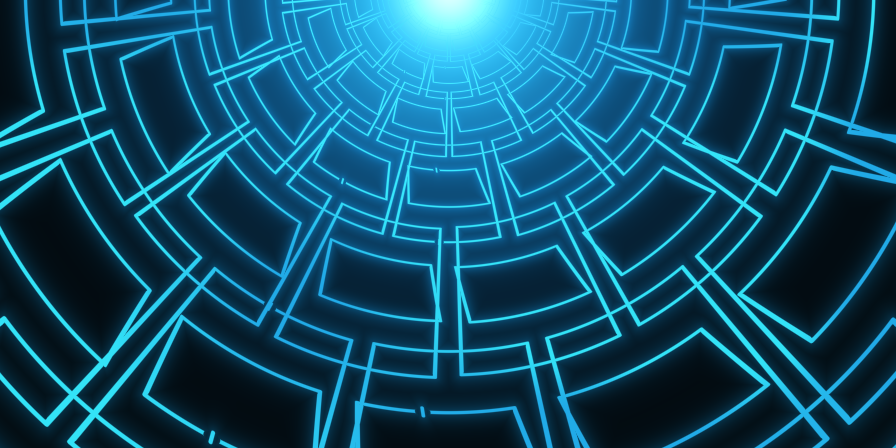
Reproduce this background procedurally as a Shadertoy shader.

```glsl
// Glowing circuit tunnel: neon brick panels on a log-polar grid below a bright core.

const vec2  CENTER      = vec2(0.003, 1.026);  // x from mid canvas, y from bottom, in heights
const float COLUMNS     = 13.0;                // panels around a full turn
const float RING_STEP   = 0.419;               // log radius between rings
const float RING_RADIUS = 0.681;               // middle radius of ring zero
const vec2  FRAME_HALF  = vec2(0.212, 0.241);  // half sizes in (angle, log radius)
const vec2  TILE_HALF   = vec2(0.186, 0.091);
const float TILE_TWIST  = 0.22;                // angle gained per log radius
const float LINE_HALF   = 0.0057;
const float ARC_THINNER = 0.0018;              // arcs are finer than spokes
const float GLOW_WIDTH  = 0.020;
const vec2  TICK_HALF   = vec2(0.0005, 0.009);
const float GAP_HALF    = 0.024;

const vec3 NIGHT     = vec3(0.010, 0.030, 0.042);
const vec3 BLUE      = vec3(0.070, 0.500, 0.820);
const vec3 CYAN      = vec3(0.150, 0.400, 0.260);
const vec3 CORE      = vec3(0.650, 0.280, 0.100);
const vec3 LINE_CYAN = vec3(0.200, 0.890, 0.970);
const vec3 LINE_BLUE = vec3(0.110, 0.610, 0.890);
const vec3 HALO      = vec3(0.015, 0.200, 0.290);

float hash(vec2 p) {
    return fract(sin(dot(p, vec2(127.1, 311.7))) * 43758.5453);
}

float noise(vec2 p) {
    vec2 i = floor(p), f = fract(p);
    f = f * f * (3.0 - 2.0 * f);
    float low  = mix(hash(i), hash(i + vec2(1, 0)), f.x);
    float high = mix(hash(i + vec2(0, 1)), hash(i + vec2(1, 1)), f.x);
    return mix(low, high, f.y);
}

float boxDistance(vec2 p, vec2 halfSize) {
    vec2 q = abs(p) - halfSize;
    return length(max(q, 0.0)) + min(max(q.x, q.y), 0.0);
}

// Outline of a box, broken at one point by a gap holding a short tick.
float outline(vec2 p, vec2 halfSize, vec2 gapAt, bool broken) {
    vec2 q = abs(p) - halfSize;
    float arc = smoothstep(-0.004, 0.004, q.y - q.x);
    float d = abs(boxDistance(p, halfSize)) + ARC_THINNER * arc;
    if (!broken) return d;
    d = max(d, GAP_HALF - length(p - gapAt));
    return min(d, max(boxDistance(p - gapAt, TICK_HALF), 0.0) + ARC_THINNER);
}

// Returns (distance to the nearest line, distance to the nearest tile).
vec2 panels(vec2 polar) {
    float columnStep = 6.2831853 / COLUMNS;
    float ringNear = round(polar.y / RING_STEP);
    vec2 nearest = vec2(1.0);
    for (float j = -1.0; j <= 1.0; j++) {
        float ring = ringNear + j;
        float shift = mod(ring, 2.0) < 0.5 ? 0.5 : 0.0;   // brick offset
        float columnNear = round(polar.x / columnStep - shift);
        for (float i = -1.0; i <= 1.0; i++) {
            vec2 cell = vec2(columnNear + i, ring);
            vec2 p = polar - vec2((cell.x + shift) * columnStep, ring * RING_STEP);
            float a = hash(cell + 3.7), b = hash(cell + 19.3);
            vec2 framePos = p - vec2(0.030 * (a - 0.5), 0.012 * (b - 0.5));
            vec2 tilePos  = p - vec2(0.040 * (b - 0.5) + TILE_TWIST * p.y, 0.016 * (a - 0.5));
            // Ticks sit on two columns of every other ring
            bool broken = shift == 0.0 && abs(cell.x + 0.5) < 1.0;
            float side = cell.x < -0.5 ? -1.0 : 1.0;
            vec2 frameGap = vec2(-0.03, side * FRAME_HALF.y);
            vec2 tileGap  = vec2(-0.03, -side * TILE_HALF.y);
            float line = min(outline(framePos, FRAME_HALF, frameGap, broken),
                             outline(tilePos, TILE_HALF, tileGap, broken));
            nearest = min(nearest, vec2(line, boxDistance(tilePos, TILE_HALF)));
        }
    }
    return nearest;
}

void mainImage(out vec4 fragColor, in vec2 fragCoord) {
    vec2 uv = (fragCoord - vec2(0.5 * iResolution.x, 0.0)) / iResolution.y;
    vec2 d = uv - CENTER;
    float r = max(length(d), 0.001);
    vec2 polar = vec2(atan(d.x, -d.y), log(r / RING_RADIUS));
    float pixel = 0.8 / (iResolution.y * r);
    vec2 panel = panels(polar);

    // Radial light falling off into the dark
    vec3 color = NIGHT + BLUE * exp(-pow(r / 0.60, 2.0))
               + CYAN * exp(-pow(r / 0.25, 2.0))
               + CORE * exp(-pow(r / 0.10, 2.0));

    // Shaded tile faces
    float face = 1.0 - smoothstep(-0.05, 0.01, panel.y);
    color *= 1.0 - 0.22 * face * smoothstep(0.3, 0.7, r);

    // Neon lines with a soft halo
    float visible = smoothstep(0.05, 0.22, r);
    float tint = smoothstep(0.4, 0.85, noise(uv * 3.0 + 7.0) + 0.12 * uv.x);
    vec3 lineColor = mix(LINE_CYAN, LINE_BLUE, 0.8 * tint);
    lineColor += 0.12 * exp(-pow(r / 0.35, 2.0));
    float halo = exp(-panel.x / GLOW_WIDTH);
    color += HALO * halo * visible * smoothstep(0.1, 0.6, r);
    float line = 1.0 - smoothstep(LINE_HALF - pixel, LINE_HALF + pixel, panel.x);
    color = mix(color, lineColor, line * visible);

    fragColor = vec4(clamp(color, 0.0, 1.0), 1.0);
}
```
